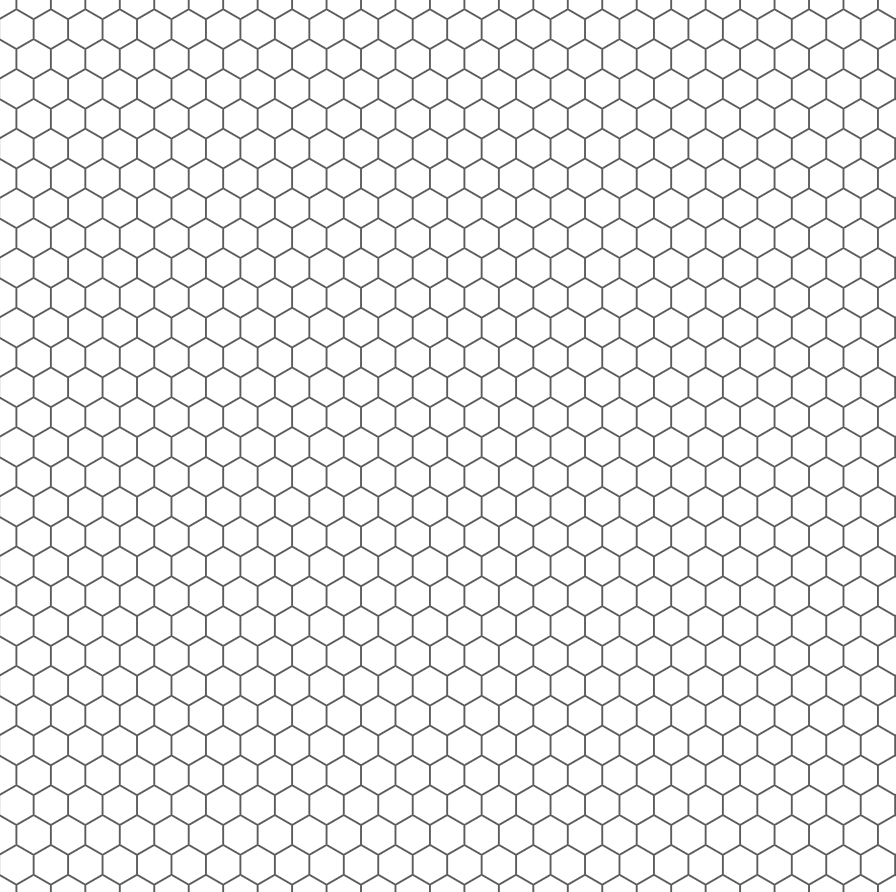
A WebGL 1 fragment shader for this pattern:

```glsl
precision highp float;

uniform vec2 u_resolution;

// Offset from the nearest centre of a hexagonal lattice with unit spacing
vec2 hexLocal(vec2 p) {
  vec2 period = vec2(1.0, 1.7320508);
  vec2 a = mod(p + 0.5 * period, period) - 0.5 * period;
  vec2 b = mod(p, period) - 0.5 * period;
  return dot(a, a) < dot(b, b) ? a : b;
}

// Distance from a point inside a pointy-top hexagon to its border
float hexBorder(vec2 q) {
  q = abs(q);
  return 0.5 - max(q.x, dot(q, vec2(0.5, 0.8660254)));
}

void main() {
  // 26 cells across, rows counted down from the top edge
  float cellsPerPixel = 26.0 / u_resolution.x;
  vec2 fromTop = vec2(gl_FragCoord.x, u_resolution.y - gl_FragCoord.y);
  vec2 p = fromTop * cellsPerPixel + vec2(0.024, 0.02);

  // Thin grey outline, smoothed over one pixel
  float border = hexBorder(hexLocal(p));
  float line = clamp((0.0275 - border) / cellsPerPixel + 0.5, 0.0, 1.0);

  gl_FragColor = vec4(mix(vec3(1.0), vec3(0.36), line), 1.0);
}
```
